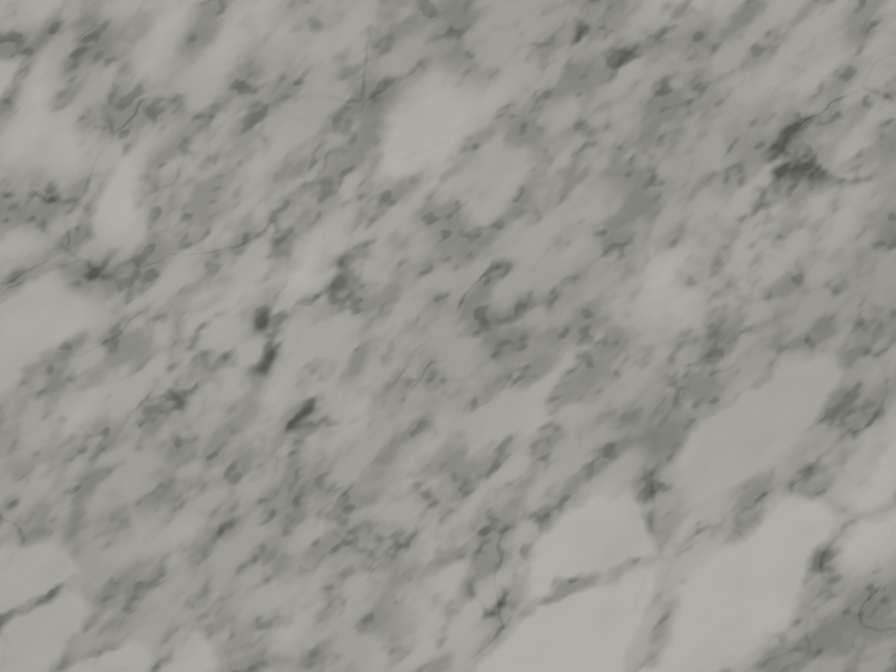
Reproduce this texture procedurally as a WebGL 2 fragment shader.

```glsl
#version 300 es
precision highp float;
// Polished white marble: pale elongated clasts in a mottled grey, diagonally veined matrix.

uniform vec2 u_resolution;
out vec4 fragColor;

const vec3 PALE = vec3(0.684, 0.681, 0.651);
const vec3 DARK = vec3(0.345, 0.345, 0.328);
const float GRAIN_ANGLE = 0.76;              // direction of the flow, radians
const vec2 CLAST_SCALE = vec2(3.0, 6.6);     // clasts per height: along, across
const vec2 BAND_SCALE = vec2(1.7, 4.4);
const vec2 MOTTLE_SCALE = vec2(17.0, 36.0);
const vec2 SPECK_SCALE = vec2(42.0, 66.0);
const vec2 VEIN_SCALE = vec2(2.4, 6.0);
const float WARP_BROAD = 0.12;
const float WARP_MEDIUM = 0.045;
const float WARP_FINE = 0.014;
const float CLOUD_DEPTH = 0.13;
const float MATRIX_DEPTH = 0.15;
const float MOTTLE_DEPTH = 0.24;
const float SPECK_DEPTH = 0.26;
const float SEAM_DEPTH = 0.16;
const float VEIN_DEPTH = 0.50;

float hash(vec2 p) {
    return fract(sin(dot(p, vec2(127.1, 311.7))) * 43758.5453);
}

vec2 hash2(vec2 p) {
    return vec2(hash(p), hash(p + 57.3));
}

float noise(vec2 p) {
    vec2 i = floor(p), f = fract(p);
    f = f * f * (3.0 - 2.0 * f);
    return mix(mix(hash(i), hash(i + vec2(1, 0)), f.x),
               mix(hash(i + vec2(0, 1)), hash(i + vec2(1, 1)), f.x), f.y);
}

float fbm(vec2 p, int octaves) {
    const mat2 TURN = mat2(1.6, 1.2, -1.2, 1.6);
    float sum = 0.0, total = 0.0, amplitude = 0.5;
    for (int i = 0; i < octaves; i++) {
        sum += amplitude * noise(p);
        total += amplitude;
        amplitude *= 0.52;
        p = TURN * p + 17.3;
    }
    return sum / total;
}

vec2 warp(vec2 p, int octaves) {
    return vec2(fbm(p, octaves), fbm(p + 41.7, octaves)) - 0.5;
}

// Distance to the nearest border between irregular cells
float cellBorder(vec2 p) {
    vec2 cell = floor(p), f = fract(p);
    vec2 nearestCell = vec2(0.0), nearest = vec2(0.0);
    float best = 8.0;
    for (int y = -1; y <= 1; y++)
    for (int x = -1; x <= 1; x++) {
        vec2 g = vec2(x, y);
        vec2 r = g + hash2(cell + g) - f;
        float d = dot(r, r);
        if (d < best) { best = d; nearest = r; nearestCell = g; }
    }
    float border = 8.0;
    for (int y = -2; y <= 2; y++)
    for (int x = -2; x <= 2; x++) {
        vec2 g = nearestCell + vec2(x, y);
        vec2 r = g + hash2(cell + g) - f;
        vec2 gap = r - nearest;
        if (dot(gap, gap) > 0.0001)
            border = min(border, dot(0.5 * (nearest + r), normalize(gap)));
    }
    return border;
}

void main() {
    vec2 p = gl_FragCoord.xy / u_resolution.y;

    // Flow coordinates: x along the veins, y across them
    float c = cos(GRAIN_ANGLE), s = sin(GRAIN_ANGLE);
    vec2 flow = vec2(c * p.x + s * p.y, c * p.y - s * p.x) + 3.0;
    vec2 bent = flow + WARP_BROAD * warp(flow * 3.0, 2) + WARP_MEDIUM * warp(flow * 11.0, 2)
              + WARP_FINE * warp(flow * 48.0, 2);

    // Clasts, separated by matrix that swells inside broad bands
    float border = cellBorder(bent * CLAST_SCALE);
    float band = smoothstep(0.33, 0.66, fbm(bent * BAND_SCALE + 9.1, 3));
    float width = mix(0.08, 0.72, band);
    float matrix = 1.0 - smoothstep(width * 0.2, width, border);

    // Soft clouding, streaky mottling and small dark specks
    float cloud = fbm(bent * vec2(3.0, 6.0) + 23.0, 4);
    float grain = fbm(flow * MOTTLE_SCALE + 5.0, 3);
    float mottle = smoothstep(0.32, 0.74, grain);
    float fine = fbm(flow * SPECK_SCALE + 13.0, 2);
    float speck = smoothstep(0.52, 0.80, fine) * smoothstep(0.36, 0.62, grain);

    // Hairline seams along clast borders, broken into short lengths
    float seam = 1.0 - smoothstep(0.0, 0.032, border);
    seam *= smoothstep(0.46, 0.68, fbm(flow * 7.0 + 31.0, 3));

    // Jagged dark veins, crumbling into specks
    float ridge = abs(fbm(bent * VEIN_SCALE + 63.0, 3) - 0.5);
    float crumble = smoothstep(0.34, 0.66, 0.5 * (fine + grain));
    float patches = smoothstep(0.48, 0.68, fbm(flow * vec2(3.2, 5.5) + 77.0, 3));
    float vein = (1.0 - smoothstep(0.0, 0.05, ridge)) * patches * crumble;
    float hairline = (1.0 - smoothstep(0.0, 0.014, ridge)) * crumble;
    vein = max(vein, 0.35 * hairline) * (0.3 + 0.7 * matrix);

    float shade = CLOUD_DEPTH * smoothstep(0.3, 0.75, cloud)
                + 0.10 * (grain - 0.5)
                + matrix * (MATRIX_DEPTH + MOTTLE_DEPTH * mottle + SPECK_DEPTH * speck)
                + SEAM_DEPTH * seam * (0.4 + mottle)
                + VEIN_DEPTH * vein;
    fragColor = vec4(mix(PALE, DARK, clamp(shade, 0.0, 1.0)), 1.0);
}
```
